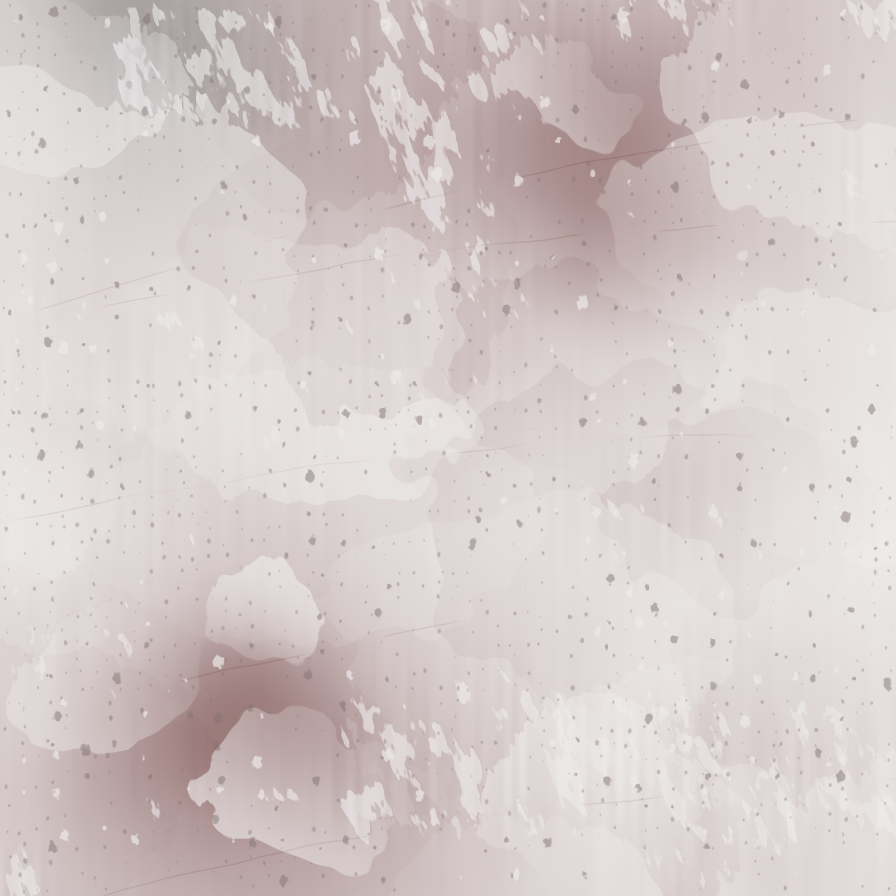
A Shadertoy shader for this background:

```glsl
// Weathered watercolour wall: a pale mauve ground with two dark pools, covered by
// ragged translucent washes, then dry-brush flecks, drips, scratches and specks.
// All paint is summed as one scalar "tone" and turned into colour at the end.
#define PALE vec3(0.930, 0.917, 0.917)
#define DARK vec3(0.620, 0.495, 0.495)
#define POOL_CENTRE vec2(0.67, 0.81)
#define POOL_STEP vec2(-0.40, -0.61)
#define GREY_CENTRE vec2(0.17, 0.95)
#define POOL_STRENGTH 0.55
#define POOL_RADIUS 0.135
#define WASH_COUNT 24
#define WASH_RAGGED 0.15
#define FLECK_COVER 0.30
#define SPECK_SHARE 0.30
#define SCRATCH_COUNT 5

float hash(vec2 p) {
    vec3 q = fract(p.xyx * 0.1031);
    q += dot(q, q.yzx + 33.33);
    return fract((q.x + q.y) * q.z);
}

float noise(vec2 p) {
    vec2 i = floor(p), f = p - i;
    f = f * f * f * (f * (f * 6.0 - 15.0) + 10.0);
    return mix(mix(hash(i), hash(i + vec2(1, 0)), f.x),
               mix(hash(i + vec2(0, 1)), hash(i + vec2(1, 1)), f.x), f.y);
}

float fbm(vec2 p) {
    float sum = 0.0, amp = 0.58;
    for (int i = 0; i < 3; i++) {
        sum += amp * noise(p);
        p = mat2(0.8, 0.6, -0.6, 0.8) * p * 2.3 + 11.7;
        amp *= 0.48;
    }
    return sum / 0.992;
}

float poolDistance(vec2 p) {
    return min(length(p - POOL_CENTRE), length(p - POOL_CENTRE - POOL_STEP));
}

// Coverage of irregular specks, one per occupied cell of a jittered grid
float specks(vec2 p, float cells, float seed, float px) {
    vec2 id = floor(p * cells), f = fract(p * cells);
    vec2 centre = 0.25 + 0.5 * vec2(hash(id + seed), hash(id + seed + 5.3));
    float size = hash(id + seed + 9.1);
    float present = step(hash(id + seed + 14.7), SPECK_SHARE * 2.0 * noise(id / cells * 6.0 + seed));
    float d = length((f - centre) * vec2(1.0, 0.75)) + 0.09 * (noise(p * 260.0) - 0.5);
    float soft = max(px * cells, 0.02);
    return present * smoothstep(soft, -soft, d - mix(0.03, 0.13, size * size));
}

void mainImage(out vec4 fragColor, in vec2 fragCoord) {
    float px = 1.0 / min(iResolution.x, iResolution.y);
    vec2 p = fragCoord * px;
    float edge = max(px, 0.0015);
    float pool = poolDistance(p);
    float band = smoothstep(0.08, 0.42, abs(p.y - 0.5));

    // Ground: cloudy tone, darker above and below, with pools and a pale lower right
    float tone = mix(0.15, 0.36, band) + 0.34 * (fbm(p * 3.0 + 4.0) - 0.5);
    float poolWarped = pool + 0.05 * (noise(p * 6.0 + 2.0) - 0.5);
    tone += POOL_STRENGTH * exp(-pow(poolWarped / POOL_RADIUS, 2.0));
    tone += 0.14 * exp(-pow(pool / 0.27, 2.0));
    float grey = exp(-pow(length(p - GREY_CENTRE) / 0.17, 2.0));
    tone += 0.28 * grey;
    tone -= 0.18 * exp(-pow(length(p - vec2(0.95, 0.2)) / 0.32, 2.0));

    // Worn areas and slanted bristle texture
    float worn = smoothstep(0.46, 0.74, noise(p * vec2(4.0, 6.5) + 21.0)) * (0.3 + 0.7 * band);
    worn *= smoothstep(0.05, 0.16, pool);
    vec2 slant = mat2(0.94, -0.34, 0.34, 0.94) * p;
    float bristle = fbm(slant * vec2(62.0, 24.0));

    // Washes: crisp on one side, fading on the other; every third one darkens
    for (int i = 0; i < WASH_COUNT; i++) {
        float k = float(i);
        vec2 centre = fract(vec2(0.7549, 0.5698) * k + 0.31) * 1.1 - 0.05;
        float radius = mix(0.09, 0.21, hash(vec2(k, 3.0)));
        radius = min(radius, poolDistance(centre) - 0.03);
        if (radius < 0.03) continue;
        vec2 q = p - centre;
        float angle = 6.2832 * hash(vec2(k, 8.0));
        float d = length(q * vec2(0.85, 1.15)) - radius;
        d += WASH_RAGGED * (fbm(p * 8.0 + k * 17.3) - 0.5) + 0.09 * worn * (bristle - 0.5);
        float fade = smoothstep(-radius, radius, dot(q, vec2(0.6 * cos(angle), sin(angle))));
        float cover = smoothstep(edge, -edge, d) * mix(0.12, 1.0, fade);
        if (i % 3 == 2) tone += 0.10 * cover;
        else tone *= 1.0 - cover * mix(0.35, 0.68, hash(vec2(k, 12.0)));
    }

    // Pale side margins and worn corners
    float margin = min(p.x, iResolution.x * px - p.x);
    tone *= mix(0.6, 1.0, smoothstep(0.0, 0.13, margin));
    float corner = min(length(p), length(p - iResolution.xy * px));
    worn = max(worn, 1.0 - smoothstep(0.02, 0.11, corner));

    // Dry-brush flecks and faint vertical drips
    float threshold = mix(0.92, 0.85 - FLECK_COVER, worn);
    tone *= 1.0 - 0.62 * smoothstep(threshold, threshold + 0.06, bristle);
    float drip = noise(p * vec2(120.0, 7.0)) - 0.5;
    tone += drip * (0.02 + 0.09 * worn);

    // Broken, slightly bowed scratches
    for (int i = 0; i < SCRATCH_COUNT; i++) {
        float k = float(i);
        float x = p.x - hash(vec2(k, 31.0));
        float y = fract(0.83 + k * 0.618) + 0.18 * x - 0.12 * x * x;
        float line = smoothstep(edge, 0.0, abs(p.y - y + 0.006 * (noise(p * 20.0 + k) - 0.5)));
        tone += 0.16 * line * smoothstep(0.5, 0.75, noise(vec2(p.x * 13.0, k * 7.0)));
    }

    // Colour, grey stain, then dark and pale specks
    vec3 col = mix(PALE, DARK, clamp(tone, -0.04, 1.05));
    col = mix(col, vec3(dot(col, vec3(0.333))), 0.75 * grey);
    float dark = max(specks(p, 27.0, 3.0, px), 0.8 * specks(p, 62.0, 40.0, px));
    col = mix(col, vec3(0.50, 0.44, 0.45), 0.48 * dark);
    col = mix(col, PALE, 0.7 * specks(p, 22.0, 71.0, px));
    fragColor = vec4(col, 1.0);
}
```
